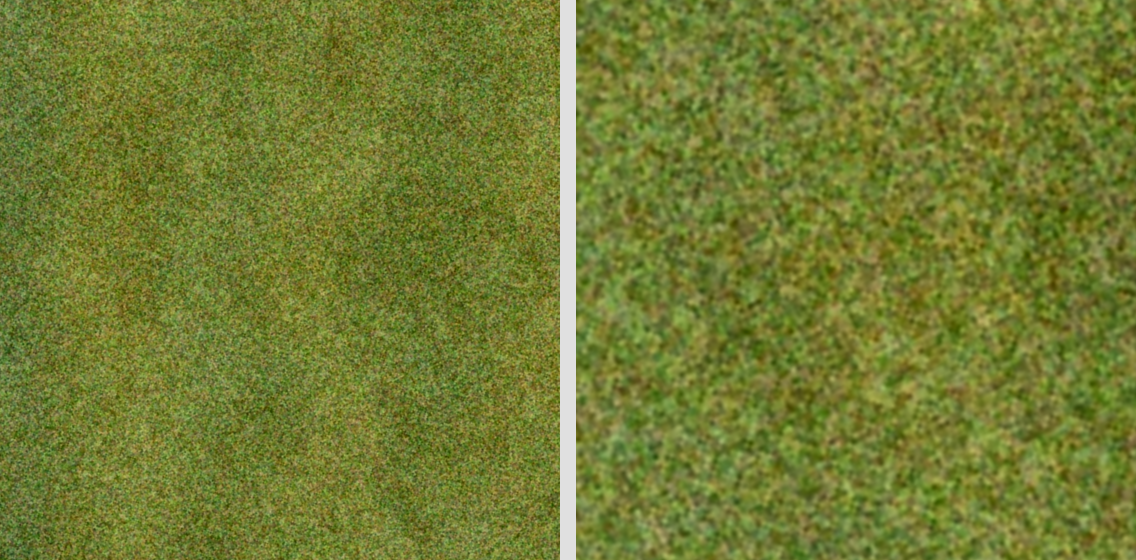
Left, the full canvas; right, a detail of the centre.
This texture is drawn by a three.js fragment shader. Its source:

```glsl
varying vec2 vUv;

float hash(vec2 cell) {
  vec3 p = fract(cell.xyx * vec3(0.1031, 0.1030, 0.0973));
  p += dot(p, p.yzx + 33.33);
  return fract((p.x + p.y) * p.z);
}

// Smooth value noise, centred on zero
float noise(vec2 p) {
  vec2 cell = floor(p);
  vec2 f = fract(p);
  f = f * f * (3.0 - 2.0 * f);
  float low = mix(hash(cell), hash(cell + vec2(1.0, 0.0)), f.x);
  float high = mix(hash(cell + vec2(0.0, 1.0)), hash(cell + vec2(1.0, 1.0)), f.x);
  return mix(low, high, f.y) - 0.5;
}

vec2 turn(vec2 p, float angle) {
  float c = cos(angle);
  float s = sin(angle);
  return mat2(c, s, -s, c) * p;
}

// Octaves turned against each other to hide the lattice
float cloud(vec2 p) {
  float sum = 0.0;
  float weight = 0.5;
  for (int i = 0; i < 4; i++) {
    sum += weight * noise(p);
    p = turn(p, 0.9) * 2.1 + 17.3;
    weight *= 0.75;
  }
  return sum;
}

void main() {
  vec2 uv = vUv;

  // Broad patches and faint upright mowing bands
  float patches = cloud(uv * vec2(8.0, 5.5) + 11.0);
  float tint = cloud(uv * vec2(9.0, 6.0) + 53.0);
  float wander = 0.06 * noise(uv * vec2(2.0, 4.0) + 5.0);
  float band = cos((uv.x + wander - 0.22) * 17.5);
  float shade = 1.0 - smoothstep(0.0, 0.16, uv.x + 0.5 * wander);

  // Tufts and single blade tips
  float tuft = noise(turn(uv, 0.5) * 110.0 + 31.0);
  float blade = noise(turn(uv, 0.3) * 255.0 + 7.0);
  float tip = noise(turn(uv, 1.1) * 330.0 + 71.0);
  float light = 0.22 * blade + 0.20 * tip + 0.08 * tuft
              + 0.14 * patches + 0.016 * band - 0.035 * shade;

  // Dry red against fresh green, and grey blue against yellow
  float dry = 0.15 * noise(turn(uv, 0.7) * 165.0 + 19.0)
            + 0.07 * noise(turn(uv, 0.2) * 75.0 + 43.0)
            + 0.045 * tint + 0.010 * band - 0.012 * shade;
  float grey = 0.15 * noise(turn(uv, 1.3) * 170.0 + 83.0)
             + 0.06 * noise(turn(uv, 0.6) * 65.0 + 29.0)
             - 0.05 * tint - 0.012 * band + 0.045 * shade;

  vec3 grass = vec3(0.441, 0.482, 0.190);
  grass += light * vec3(1.0, 0.98, 0.84);
  grass += dry * vec3(0.72, -0.36, 0.05);
  grass += grey * vec3(0.05, -0.05, 0.85);

  gl_FragColor = vec4(clamp(grass, 0.0, 1.0), 1.0);
}
```
